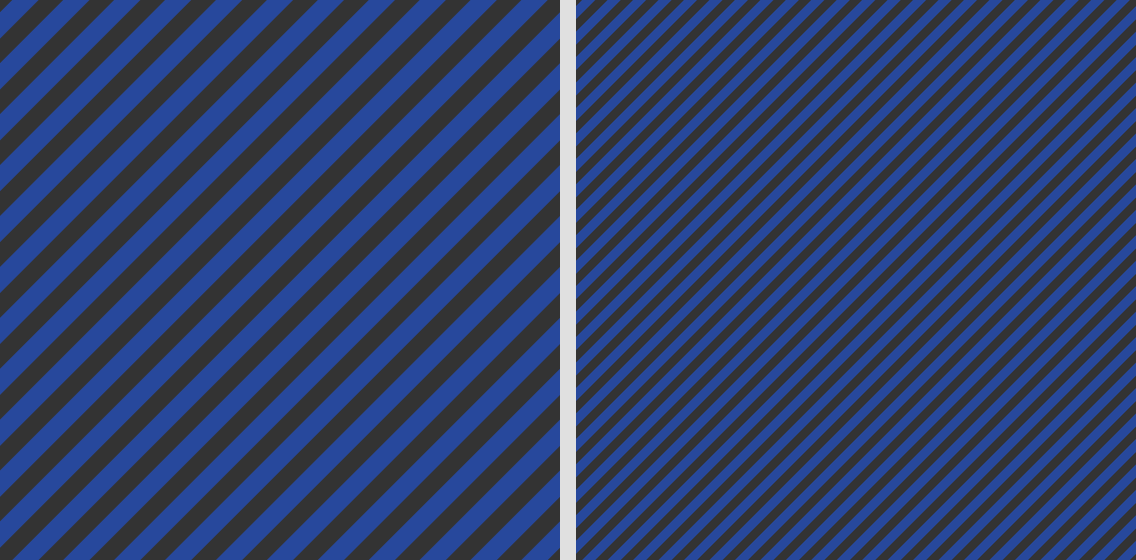
Left, the tile; right, the same tile 2 across and 2 down.
A WebGL 1 fragment shader for this pattern:

```glsl
precision highp float;

uniform vec2 u_resolution;

const float STRIPES = 11.0;

// Coverage of a diagonal band centred in each period
float stripeCoverage(vec2 uv, float halfWidth) {
    float centreDistance = abs(fract((uv.x - uv.y) * STRIPES) - 0.5);
    float pixelSpan = STRIPES * length(1.0 / u_resolution);
    return clamp((halfWidth - centreDistance) / pixelSpan + 0.5, 0.0, 1.0);
}

void main() {
    vec2 uv = gl_FragCoord.xy / u_resolution;
    vec3 charcoal = vec3(0.2);
    vec3 blue = vec3(0.153, 0.282, 0.612);

    gl_FragColor = vec4(mix(charcoal, blue, stripeCoverage(uv, 0.258)), 1.0);
}
```
